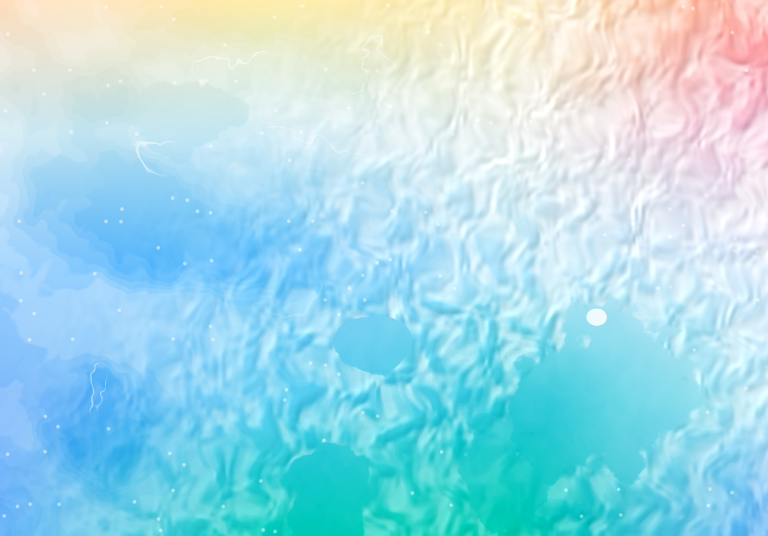
Give the GLSL for this background, as a WebGL 1 fragment shader.

```glsl
precision highp float;
// Weathered watercolour wall: pastel ink washes under flaking white paint.
// A smooth colour field sets the ink; layered noise, pools, grain and cracks
// vary how thickly that ink lies over white.

uniform vec2 u_resolution;

float hash(vec2 p) {
  vec3 v = fract(vec3(p.xyx) * 0.1031);
  v += dot(v, v.yzx + 33.33);
  return fract((v.x + v.y) * v.z);
}

float noise(vec2 p) {
  vec2 i = floor(p), f = fract(p);
  f = f * f * (3.0 - 2.0 * f);
  return mix(mix(hash(i), hash(i + vec2(1.0, 0.0)), f.x),
             mix(hash(i + vec2(0.0, 1.0)), hash(i + 1.0), f.x), f.y);
}

float fbm(vec2 p) {
  float sum = 0.0, amp = 0.5;
  for (int i = 0; i < 5; i++) {
    sum += amp * noise(p);
    p = mat2(1.6, 1.2, -1.2, 1.6) * p + 17.3;
    amp *= 0.5;
  }
  return sum / 0.97;
}

// Stacked translucent washes with crisp edges.
float layers(float v, float edge) {
  float sum = 0.0;
  for (int i = 0; i < 5; i++) {
    sum += smoothstep(-edge, edge, v - 0.34 - 0.08 * float(i));
  }
  return sum / 5.0;
}

// Fine, slightly upright plaster bumps.
float plaster(vec2 p) {
  vec2 warp = vec2(noise(p * 18.0), noise(p * 18.0 + 40.0));
  vec2 g = (p + 0.035 * warp) * vec2(42.0, 29.0);
  return 0.65 * noise(g) + 0.35 * noise(g * 2.1 + 9.0);
}

// Five evenly spaced colours from bottom to top.
vec3 ramp(float y, vec3 a, vec3 b, vec3 c, vec3 d, vec3 e) {
  float t = y * 4.0;
  vec3 col = mix(a, b, clamp(t, 0.0, 1.0));
  col = mix(col, c, clamp(t - 1.0, 0.0, 1.0));
  col = mix(col, d, clamp(t - 2.0, 0.0, 1.0));
  return mix(col, e, clamp(t - 3.0, 0.0, 1.0));
}

vec3 wash(vec2 uv) {
  vec3 left = ramp(uv.y, vec3(0.50, 0.75, 0.98), vec3(0.38, 0.66, 0.98),
    vec3(0.46, 0.75, 0.99), vec3(0.80, 0.91, 0.95), vec3(1.0, 0.88, 0.76));
  vec3 midLeft = ramp(uv.y, vec3(0.12, 0.82, 0.76), vec3(0.42, 0.82, 0.95),
    vec3(0.52, 0.81, 0.99), vec3(0.77, 0.91, 0.96), vec3(1.0, 0.95, 0.75));
  vec3 midRight = ramp(uv.y, vec3(0.13, 0.83, 0.74), vec3(0.30, 0.82, 0.87),
    vec3(0.74, 0.91, 0.98), vec3(0.93, 0.95, 0.94), vec3(0.99, 0.94, 0.79));
  vec3 right = ramp(uv.y, vec3(0.48, 0.74, 0.97), vec3(0.76, 0.92, 0.97),
    vec3(0.89, 0.94, 0.99), vec3(0.97, 0.85, 0.90), vec3(1.0, 0.77, 0.71));
  float t = uv.x * 3.0;
  vec3 col = mix(left, midLeft, clamp(t, 0.0, 1.0));
  col = mix(col, midRight, clamp(t - 1.0, 0.0, 1.0));
  return mix(col, right, clamp(t - 2.0, 0.0, 1.0));
}

float glow(vec2 p, vec2 centre, vec2 radius) {
  vec2 d = (p - centre) / radius;
  return exp(-dot(d, d));
}

float pool(vec2 p, vec2 centre, vec2 radius, float wobble) {
  return 1.0 - smoothstep(0.9, 1.0, length((p - centre) / radius) + wobble);
}

void main() {
  vec2 uv = gl_FragCoord.xy / u_resolution;
  vec2 p = gl_FragCoord.xy / u_resolution.y;
  vec2 warp = vec2(fbm(p * 6.0 + 3.0), fbm(p * 6.0 + 31.0)) - 0.5;
  float wobble = 1.5 * (fbm(p * 11.0 + 5.0) - 0.5);

  // Broad pale clouds and bare blue areas steer the flaking paint.
  float bias = 0.09 * glow(uv, vec2(0.39, 0.75), vec2(0.10, 0.08))
    + 0.08 * glow(uv, vec2(0.11, 0.77), vec2(0.12, 0.10))
    + 0.08 * glow(uv, vec2(0.17, 0.34), vec2(0.10, 0.10))
    - 0.09 * glow(uv, vec2(0.36, 0.55), vec2(0.14, 0.09))
    - 0.07 * glow(uv, vec2(0.17, 0.53), vec2(0.14, 0.09));
  float flake = layers(fbm(p * 5.0 + 0.7 * warp) + bias, 0.012);

  // Plaster grain grows toward the right and the bottom.
  float grainMask = smoothstep(0.3, 0.9, uv.x + 0.5 * (1.0 - uv.y));
  float height = plaster(p);
  float slope = height - plaster(p + vec2(0.005, -0.006));
  float contrast = mix(0.55, 1.0, smoothstep(0.0, 0.45, uv.y));
  float thickness = 1.0 + contrast * ((0.28 - 0.7 * flake) * (1.0 - 0.5 * grainMask)
    + 0.65 * (0.5 - layers(height, 0.03)) * grainMask + 0.06);

  // Smooth pools where the paint has come away.
  float bare = pool(uv, vec2(0.795, 0.265), vec2(0.115, 0.15), wobble);
  bare = max(bare, pool(uv, vec2(0.435, 0.085), vec2(0.06, 0.09), wobble));
  bare = max(bare, pool(uv, vec2(0.485, 0.36), vec2(0.045, 0.045), wobble));
  bare = max(bare, 0.7 * pool(uv, vec2(0.65, 0.10), vec2(0.05, 0.11), wobble));
  bare = max(bare, 0.8 * pool(uv, vec2(0.25, 0.79), vec2(0.07, 0.07), wobble));
  bare = max(bare, pool(uv, vec2(0.095, 0.665), vec2(0.045, 0.035), wobble));
  thickness = mix(thickness, 1.27 - 0.12 * flake, 0.9 * bare);

  // Pale hairline cracks, flecks and one bright chip.
  float crack = 1.0 - smoothstep(0.0, 0.022, abs(noise(p * 6.0 + 2.0 * warp) - 0.5));
  crack *= smoothstep(0.56, 0.68, noise(p * 7.0 + 60.0)) * (1.0 - grainMask);
  vec2 cell = floor(p * 42.0);
  vec2 spot = 0.3 + 0.4 * vec2(hash(cell + 7.0), hash(cell + 19.0));
  float fleck = 1.0 - smoothstep(0.08, 0.2, length(fract(p * 42.0) - spot));
  fleck *= step(0.93, hash(cell)) * (1.0 - bare);
  float chip = pool(uv, vec2(0.777, 0.408), vec2(0.013, 0.016), 0.4 * wobble);
  thickness *= 1.0 - max(max(0.6 * crack, 0.5 * fleck), 0.85 * chip);

  vec3 ink = 1.0 - wash(uv);
  ink += vec3(0.0, 0.06, 0.02) * glow(uv, vec2(1.0, 0.88), vec2(0.14, 0.16));
  vec3 col = 1.0 - ink * thickness;
  col += 0.28 * slope * grainMask * (1.0 - bare) * contrast;
  gl_FragColor = vec4(clamp(col, 0.0, 1.0), 1.0);
}
```
